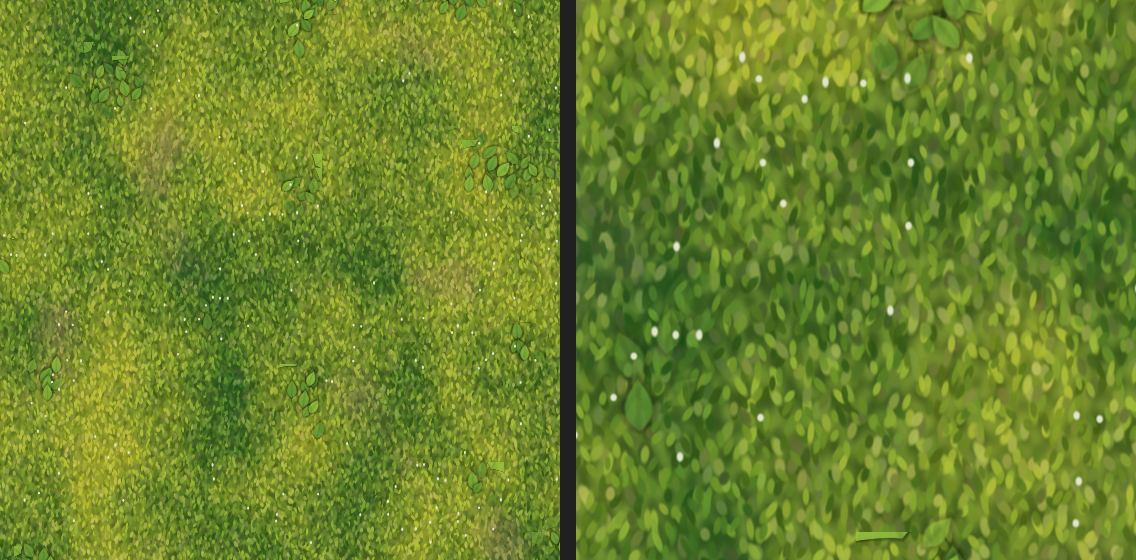
Left: the whole. Right: its middle third, enlarged.
Reproduce this texture procedurally as a WebGL 1 fragment shader.

```glsl
precision highp float;
// Sunlit meadow seen from above: fine grass, leafy clumps, dry spots, white flowers.
uniform vec2 u_resolution;

#define BLADE_CELLS 105.0
#define LEAF_CELLS 40.0
#define FLOWER_CELLS 80.0
#define PATCH_SCALE 4.5
#define CLUMP_SCALE 6.5
#define DRY_SCALE 5.0
#define CLUMP_LEVEL 0.36
#define DRY_LEVEL 0.24
#define BLADE_CONTRAST 0.95
#define PATCH_CONTRAST 0.5

const vec3 DEEP = vec3(0.23, 0.34, 0.07);
const vec3 GREEN = vec3(0.46, 0.58, 0.15);
const vec3 LIME = vec3(0.67, 0.75, 0.22);
const vec3 STRAW = vec3(0.64, 0.65, 0.36);
const vec3 SOIL = vec3(0.55, 0.48, 0.31);
const vec3 LEAF_DARK = vec3(0.30, 0.52, 0.18);
const vec3 LEAF_LIGHT = vec3(0.58, 0.75, 0.24);
const vec3 PETAL = vec3(0.88, 0.90, 0.80);

vec2 hash2(vec2 p) {
  vec3 q = fract(p.xyx * vec3(0.1031, 0.1030, 0.0973));
  q += dot(q, q.yzx + 33.33);
  return fract((q.xx + q.yz) * q.zy);
}

float cornerSlope(vec2 cell, vec2 offset) {
  float angle = 6.2832 * hash2(cell).x;
  return dot(vec2(cos(angle), sin(angle)), offset);
}

float gradientNoise(vec2 p) {
  vec2 i = floor(p), f = fract(p), e = vec2(1.0, 0.0);
  vec2 u = f * f * f * (f * (f * 6.0 - 15.0) + 10.0);
  return mix(mix(cornerSlope(i, f), cornerSlope(i + e, f - e), u.x),
             mix(cornerSlope(i + e.yx, f - e.yx), cornerSlope(i + 1.0, f - 1.0), u.x), u.y);
}

float fbm(vec2 p) {
  float sum = 0.0, amp = 1.0;
  for (int i = 0; i < 4; i++) {
    sum += amp * gradientNoise(p);
    p = p * 2.03 + 17.3;
    amp *= 0.55;
  }
  return sum;
}

vec2 rotate(vec2 p, float a) {
  return vec2(cos(a) * p.x - sin(a) * p.y, sin(a) * p.x + cos(a) * p.y);
}

// Dark to lime ramp; warmth moves the hue between cool green and yellow.
vec3 grassColour(float tone, float warmth, float straw) {
  vec3 c = mix(DEEP, GREEN, smoothstep(-0.1, 0.5, tone));
  c = mix(c, LIME, smoothstep(0.4, 1.0, tone));
  c = mix(c, STRAW * (0.65 + 0.5 * tone), straw);
  return c + warmth * vec3(0.12, 0.02, -0.03);
}

// One layer of overlapping soft blades, mostly upright.
vec3 paintBlades(vec3 col, vec2 uv, float seed, float patchTone, float dry) {
  vec2 p = uv * BLADE_CELLS * vec2(1.0, 0.72) + seed;
  for (int j = -1; j <= 1; j++)
  for (int i = -1; i <= 1; i++) {
    vec2 cell = floor(p) + vec2(float(i), float(j));
    vec2 place = hash2(cell), kind = hash2(cell + 71.7), look = hash2(cell + 153.1);
    vec2 q = rotate(p - cell - place, (kind.x - 0.5) * 2.0);
    float d = length(q / vec2(0.27 + 0.16 * kind.y, 0.45 + 0.3 * look.y));
    float tone = 0.5 + BLADE_CONTRAST * (look.x - 0.5) + PATCH_CONTRAST * patchTone;
    float straw = clamp(smoothstep(0.6, 1.0, kind.y) * 0.65 + dry * 0.5, 0.0, 0.9);
    vec3 blade = grassColour(tone, patchTone + 0.5 * (place.x - 0.5), straw);
    blade = mix(blade, SOIL * (0.7 + 0.5 * look.x), dry * 0.65);
    col = mix(col, blade, 0.9 * (1.0 - smoothstep(0.5, 1.05, d)));
  }
  return col;
}

// Broad pointed leaves, kept only where the clump noise is high.
vec3 paintLeaves(vec3 col, vec2 uv) {
  vec2 p = uv * LEAF_CELLS;
  for (int j = 1; j >= -1; j--)
  for (int i = -1; i <= 1; i++) {
    vec2 cell = floor(p) + vec2(float(i), float(j));
    vec2 place = hash2(cell + 211.0), kind = hash2(cell + 307.0);
    float clump = gradientNoise((cell + place) / LEAF_CELLS * CLUMP_SCALE + 41.0);
    float grown = smoothstep(CLUMP_LEVEL - 0.04, CLUMP_LEVEL + 0.08, clump + 0.12 * (kind.y - 0.5));
    vec2 q = rotate(p - cell - place, (kind.x - 0.5) * 1.8);
    float size = 0.45 + 0.25 * kind.y;
    float along = q.y / size;
    float edge = 0.55 * size * (1.0 - along * along) * (1.0 - 0.3 * along) - abs(q.x);
    float light = 0.65 * place.y + 0.35 * kind.x + 0.15 * along;
    vec3 leaf = mix(LEAF_DARK, LEAF_LIGHT, light) * (0.92 + 0.12 * smoothstep(0.0, 0.12, abs(q.x)));
    col *= 1.0 - 0.3 * grown * smoothstep(-0.22, 0.0, edge);
    col = mix(col, leaf, 0.9 * grown * smoothstep(-0.02, 0.08, edge));
  }
  return col;
}

// Sparse white specks gathered in loose drifts.
vec3 paintFlowers(vec3 col, vec2 uv) {
  vec2 p = uv * FLOWER_CELLS, cell = floor(p);
  vec2 place = hash2(cell + 401.0), kind = hash2(cell + 503.0);
  float drift = smoothstep(-0.1, 0.5, gradientNoise(cell / FLOWER_CELLS * 6.0 + 9.0));
  float present = step(kind.x, 0.006 + 0.09 * drift);
  vec2 q = p - cell - mix(vec2(0.35), vec2(0.65), place);
  float d = length(q / vec2(0.2, 0.22 + 0.12 * kind.y));
  return mix(col, PETAL, present * (1.0 - smoothstep(0.4, 1.1, d)));
}

void main() {
  vec2 uv = gl_FragCoord.xy / u_resolution.y;
  float patchTone = fbm(uv * PATCH_SCALE * vec2(1.0, 0.8) + 3.7);
  float grain = gradientNoise(uv * BLADE_CELLS * vec2(1.0, 0.7));
  float dryField = gradientNoise(uv * DRY_SCALE + 83.0) + 0.12 * gradientNoise(uv * 31.0);
  float dry = smoothstep(DRY_LEVEL, DRY_LEVEL + 0.4, dryField);

  vec3 col = grassColour(0.25 + 0.5 * grain + 0.3 * patchTone, patchTone, 0.2 + 0.5 * dry);
  col = paintBlades(col, uv, 13.0, patchTone, dry);
  col = paintBlades(col, uv * 1.17, 257.5, patchTone, dry);
  col = paintLeaves(col, uv);
  col = paintFlowers(col, uv);
  gl_FragColor = vec4(clamp(col, 0.0, 1.0), 1.0);
}
```
